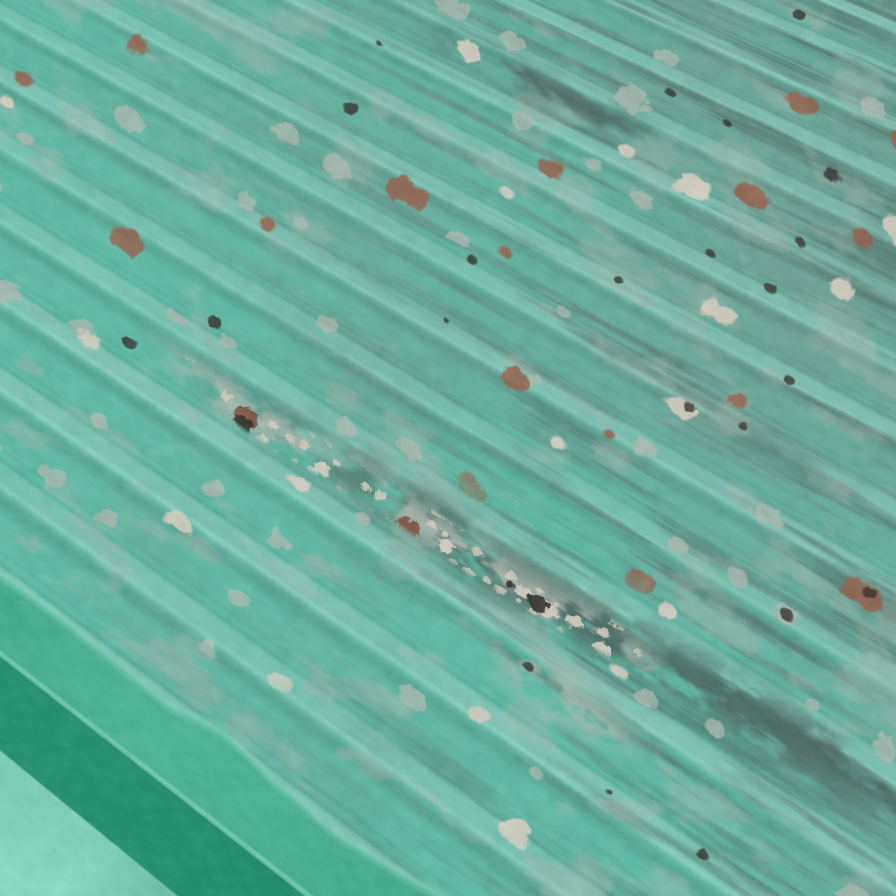
This texture is drawn by a WebGL 2 fragment shader. Its source:

```glsl
#version 300 es
precision highp float;

uniform vec2 u_resolution;
out vec4 outColor;

const vec3 PAINT = vec3(0.385, 0.725, 0.650);
const vec3 DUSTY = vec3(0.430, 0.640, 0.590);
const vec3 RIDGE = vec3(0.530, 0.770, 0.720);
const vec3 FOLD = vec3(0.300, 0.690, 0.570);
const vec3 GUTTER = vec3(0.160, 0.570, 0.440);
const vec3 LIP = vec3(0.490, 0.800, 0.710);
const vec3 GRIME = vec3(0.300, 0.390, 0.370);
const vec3 CHALK = vec3(0.680, 0.720, 0.690);
const vec3 DROPPING = vec3(0.830, 0.800, 0.750);
const vec3 RUST = vec3(0.590, 0.390, 0.310);
const vec3 DARK_BIT = vec3(0.220, 0.210, 0.190);

float hash(vec2 p) {
    return fract(sin(dot(p, vec2(127.1, 311.7))) * 43758.5453);
}

float noise(vec2 p) {
    vec2 i = floor(p), f = fract(p);
    f = f * f * (3.0 - 2.0 * f);
    return mix(mix(hash(i), hash(i + vec2(1, 0)), f.x),
               mix(hash(i + vec2(0, 1)), hash(i + vec2(1, 1)), f.x), f.y);
}

float fbm(vec2 p) {
    float sum = 0.0, gain = 0.533;
    for (int i = 0; i < 4; i++) {
        sum += gain * noise(p);
        p = p * 2.03 + 17.0;
        gain *= 0.5;
    }
    return sum;
}

// Soft line of half width w centred on zero
float line(float d, float w, float soft) {
    return 1.0 - smoothstep(w - soft, w + soft, abs(d));
}

// One ragged blob in a random share of the grid cells
float blobs(vec2 p, float cells, float share, float size, float seed, float pixel) {
    vec2 g = p * cells, id = floor(g);
    vec2 centre = 0.35 + 0.3 * vec2(hash(id + seed), hash(id + seed + 7.3));
    float radius = size * (0.4 + 0.6 * hash(id + seed + 3.1));
    vec2 d = (fract(g) - centre) * vec2(0.65, 1.0);
    float ragged = (fbm(g * 6.0 + seed) - 0.5) * radius * 1.6;
    float soft = max(cells * pixel, 0.02);
    float shape = 1.0 - smoothstep(radius - soft, radius + soft, length(d) + ragged);
    return shape * step(hash(id + seed + 11.7), share);
}

// Dirty stretch of one pan, fading at both ends
float stretch(float x, float lane, float from, float to, float width) {
    return smoothstep(from - 0.06, from + 0.06, x) * (1.0 - smoothstep(to - 0.06, to + 0.06, x))
         * exp(-lane * lane / (width * width));
}

// Lit ridge tops, thin creases and faint ribs between them
vec3 sheet(vec3 base, float n, float x, float soft) {
    float f = n - round(n);
    float strength = 0.65 + 0.35 * hash(vec2(round(n), 4.0));
    float worn = 0.75 + 0.35 * noise(vec2(x * 9.0, n * 5.0));
    vec3 c = mix(base, base * 0.91, line(f + 0.25, 0.07, 0.06 + soft));
    c = mix(c, RIDGE, 0.85 * strength * worn * line(f, 0.14, 0.04 + soft));
    c += 0.055 * strength * line(f + 0.10, 0.025, 0.02 + soft);
    c -= 0.070 * strength * line(f - 0.16, 0.012, 0.02 + soft);
    c -= 0.035 * worn * line(f - 0.27, 0.010, 0.02 + soft);
    return c;
}

void main() {
    vec2 p = gl_FragCoord.xy / u_resolution.y;
    p.y = 1.0 - p.y;
    float pixel = 1.0 / u_resolution.y;

    // Ridge number from the slope towards the vanishing point
    float slope = (p.y + 1.724) / (p.x + 3.125);
    float n = 14.5 / slope - 20.1;
    float soft = fwidth(n);
    vec2 along = vec2(dot(p, vec2(0.846, 0.533)), dot(p, vec2(-0.533, 0.846)));
    float cloud = fbm(p * 5.0);
    float streaks = fbm(vec2(along.x * 5.0, n * 6.0));
    float grain = fbm(along * vec2(70.0, 110.0));

    // Painted pans, duller towards the upper right
    float far = smoothstep(-0.3, 0.9, p.x - p.y * 0.7);
    float dust = clamp(0.9 * far + 1.1 * (cloud - 0.5) + 0.8 * (streaks - 0.5), 0.0, 1.0);
    vec3 color = sheet(mix(PAINT, DUSTY, dust), n, p.x, soft);
    float film = smoothstep(0.50, 0.80, streaks) * smoothstep(0.2, 0.8, p.x);
    color = mix(color, GRIME, 0.45 * film);
    color = mix(color, CHALK, 0.35 * smoothstep(0.58, 0.75, fbm(along * vec2(14.0, 30.0))));

    // Heavy dirt lane and a smaller one higher up
    float bend = 0.15 * (noise(vec2(p.x * 7.0, 2.0)) - 0.5);
    float lane = n - 2.58 - 0.18 * smoothstep(0.5, 1.0, p.x) + bend;
    float heavy = stretch(p.x, lane, 0.18, 1.10, 0.34);
    float small = stretch(p.x, n - 9.6, 0.50, 0.72, 0.28);
    float patchy = smoothstep(0.30, 0.62, fbm(along * vec2(18.0, 45.0)));
    color = mix(color, GRIME, 0.85 * max(heavy * smoothstep(0.1, 0.6, p.x), small) * patchy);
    float smear = stretch(p.x, lane + 0.05, 0.20, 0.72, 0.24);
    float side = stretch(p.x, n - 1.65, 0.56, 0.70, 0.24);
    float chalky = smoothstep(0.42, 0.60, fbm(along * vec2(24.0, 42.0) + 9.0));
    color = mix(color, CHALK, 0.85 * max(smear, side) * chalky);

    // Scattered rust, droppings and dark crumbs
    float roof = smoothstep(-0.6, 0.2, n);
    float upper = smoothstep(2.8, 3.6, n);
    color = mix(color, RUST, 0.85 * upper * blobs(along, 9.0, 0.32, 0.13, 21.0, pixel));
    color = mix(color, CHALK, 0.75 * roof * blobs(along + 0.31, 13.0, 0.28, 0.16, 5.0, pixel));
    color = mix(color, DROPPING, 0.90 * roof * blobs(along + 0.17, 10.0, 0.26, 0.13, 43.0, pixel));
    color = mix(color, DARK_BIT, 0.80 * roof * blobs(along + 0.57, 14.0, 0.13, 0.09, 61.0, pixel));

    // Crowded debris inside the heavy lane
    float crowd = smoothstep(0.30, 0.65, smear);
    color = mix(color, DROPPING, 0.9 * crowd * blobs(along, 30.0, 0.55, 0.25, 71.0, pixel));
    color = mix(color, DROPPING, 0.8 * crowd * blobs(along, 48.0, 0.45, 0.24, 83.0, pixel));
    color = mix(color, RUST * 0.85, 0.9 * crowd * blobs(along, 22.0, 0.22, 0.23, 97.0, pixel));
    color = mix(color, DARK_BIT, 0.9 * crowd * blobs(along, 26.0, 0.14, 0.22, 113.0, pixel));

    // Folded eave, open gutter and outer lip
    float wave = n + 0.92 + 0.16 * (noise(vec2(p.x * 16.0, 8.0)) - 0.5);
    color = mix(color, FOLD + 0.08 * (cloud - 0.5), smoothstep(soft, -soft, wave));
    color = mix(color, LIP, 0.65 * line(wave, 0.04, 0.03 + soft));
    color = mix(color, GUTTER - 0.04 * p.x, smoothstep(soft, -soft, n + 1.63));
    color = mix(color, LIP, 0.8 * line(n + 1.63, 0.025, soft));
    color = mix(color, LIP + 0.25 * (cloud - 0.5), smoothstep(soft, -soft, n + 2.41));

    color += 0.06 * (grain - 0.5);
    outColor = vec4(clamp(color, 0.0, 1.0), 1.0);
}
```
